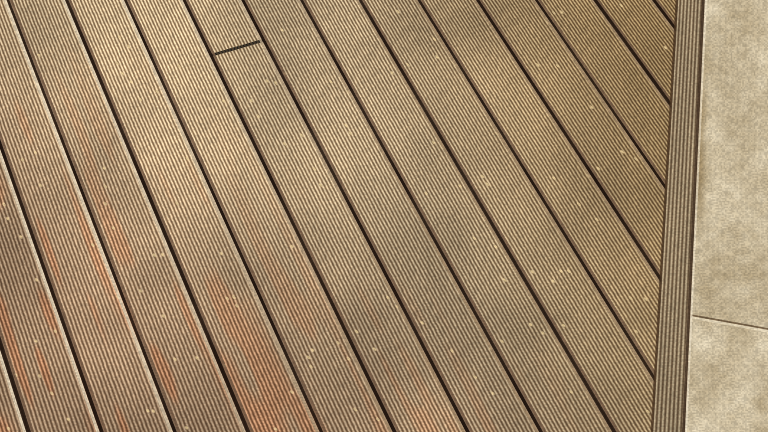
Give the GLSL for this texture, as a Shadertoy shader.

```glsl
// Weathered grooved decking: slanted boards that fan out towards the viewer,
// closed by an upright edge plank and a strip of pale concrete on the right.
// Boards come from one perspective coordinate; noise adds wear and grain.

float hash(vec2 p) {
    return fract(sin(dot(p, vec2(127.1, 311.7))) * 43758.5453);
}

float noise(vec2 p) {
    vec2 i = floor(p), f = fract(p);
    f = f * f * (3.0 - 2.0 * f);
    return mix(mix(hash(i), hash(i + vec2(1, 0)), f.x),
               mix(hash(i + vec2(0, 1)), hash(i + vec2(1, 1)), f.x), f.y);
}

float fbm(vec2 p) {
    float sum = 0.0, amp = 0.5;
    for (int i = 0; i < 4; i++) {
        sum += amp * noise(p);
        p = p * 2.1 + 7.3;
        amp *= 0.5;
    }
    return sum;
}

// Change of a value across one pixel
float pixelStep(float v) {
    return length(vec2(dFdx(v), dFdy(v)));
}

// Soft line around zero
float line(float d, float halfWidth, float aa) {
    return 1.0 - smoothstep(halfWidth - 0.6 * aa, halfWidth + 0.6 * aa, abs(d));
}

// Ridge profile from 0 (groove) to 1 (crest), faded when too fine to resolve
float ridges(float v) {
    float contrast = 1.0 - smoothstep(0.5, 0.9, pixelStep(v));
    return 0.5 - 0.5 * contrast * cos(6.28318 * v);
}

vec3 grooved(float ridge, float tone) {
    return mix(vec3(0.45, 0.36, 0.26), vec3(0.82, 0.74, 0.60), ridge) * tone;
}

vec3 deck(vec2 p) {
    float board = (p.x - 0.0185 - 0.3866 * p.y) / (0.1359 + 0.0336 * p.y);
    float aa = pixelStep(board);
    float id = floor(board), u = fract(board);
    float gapId = floor(board + 0.5), gap = board - gapId;

    // Ridges with ragged edges and a slightly different tone per board
    float ragged = 0.12 * (noise(p * vec2(90.0, 130.0)) - 0.5);
    float ridge = ridges(board * 17.0 + ragged);
    float tone = 0.96 + 0.08 * hash(vec2(id, 4.0)) + 0.35 * (fbm(p * 5.0) - 0.47);
    vec3 col = grooved(ridge, tone);

    // Pale upper left, golden right, rosy lower left
    col *= 1.0 + 0.16 * (1.0 - smoothstep(0.0, 1.1, length(p - vec2(0.25, 0.0))));
    col *= mix(vec3(1.0), vec3(0.92, 0.87, 0.76), smoothstep(0.7, 1.6, p.x - 0.4 * p.y));
    float rosy = smoothstep(0.0, 0.9, p.y - 0.7 * p.x + 0.2);
    col *= mix(vec3(1.0), vec3(0.92, 0.87, 0.87), rosy);
    float rust = smoothstep(0.55, 0.8, noise(vec2(board * 6.0, p.y * 7.0)));
    col = mix(col, col * vec3(1.12, 0.88, 0.76), 0.55 * rust * rosy);

    // Scattered pale chips
    vec2 grid = vec2(board * 9.0, p.y * 50.0), cell = floor(grid);
    vec2 chip = fract(grid) - 0.3 - 0.4 * vec2(hash(cell + 3.0), hash(cell + 8.0));
    float chipMask = smoothstep(0.3, 0.1, length(chip)) * step(0.965, hash(cell));
    col = mix(col, vec3(0.90, 0.80, 0.60), 0.75 * chipMask);

    // Butt joint across one board
    float seam = p.y - 0.128 + 0.035 * u;
    float dots = 0.45 + 0.4 * ridge;
    col *= 1.0 - dots * line(seam, 0.003, pixelStep(p.y)) * step(abs(id - 3.0), 0.5);

    // Smooth board edges, then the dark gap between them
    float shine = 1.0 - smoothstep(0.1, 1.0, p.x);
    vec3 lip = mix(vec3(0.62, 0.52, 0.40), vec3(0.90, 0.84, 0.73), shine);
    col = mix(col, lip, 0.85 * line(gap + 0.052, 0.024, aa));
    col = mix(col, vec3(0.45, 0.35, 0.27), 0.8 * line(gap - 0.05, 0.026, aa));
    float gapWidth = 0.024 + 0.012 * hash(vec2(gapId, 9.0));
    float depth = 0.82 + 0.18 * noise(vec2(gapId * 5.0, p.y * 12.0));
    return mix(col, vec3(0.13, 0.085, 0.06), depth * line(gap, gapWidth, aa));
}

vec3 concrete(vec2 p, float edge) {
    float mottled = fbm(p * 14.0) + 0.5 * (fbm(p * 55.0) - 0.47);
    vec3 col = mix(vec3(0.67, 0.60, 0.47), vec3(0.91, 0.86, 0.75), mottled);
    // Damp stain beside the plank
    float stain = smoothstep(0.035, 0.0, edge + 0.03 * (noise(p * 25.0) - 0.5));
    stain *= smoothstep(0.26, 0.08, abs(p.y - 0.33));
    col = mix(col, vec3(0.52, 0.43, 0.28), 0.65 * stain);
    // Slab joint with a light lower rim
    float joint = p.y - 0.729 - 0.18 * (p.x - 1.597);
    float aa = pixelStep(joint);
    col = mix(col, vec3(0.93, 0.88, 0.77), 0.6 * line(joint - 0.005, 0.003, aa));
    return mix(col, vec3(0.38, 0.30, 0.21), 0.85 * line(joint, 0.002, aa));
}

void mainImage(out vec4 fragColor, in vec2 fragCoord) {
    // Height units, with y running down from the top
    vec2 p = fragCoord / iResolution.y;
    p.y = 1.0 - p.y;
    float aa = 1.0 / iResolution.y;
    float inner = p.x - 1.567 + 0.058 * p.y;
    float outer = p.x - 1.632 + 0.046 * p.y;

    // Edge plank with lengthwise ridges
    float across = inner / (inner - outer);
    vec3 plank = grooved(ridges(across * 8.0), 0.86 + 0.25 * (fbm(p * vec2(30.0, 5.0)) - 0.47));

    vec3 col = mix(deck(p), plank, smoothstep(-aa, aa, inner));
    col = mix(col, concrete(p, outer), smoothstep(-aa, aa, outer));
    col = mix(col, vec3(0.27, 0.19, 0.12), 0.75 * line(inner, 0.003, aa));
    col = mix(col, vec3(0.22, 0.15, 0.10), 0.8 * line(outer + 0.004, 0.003, aa));
    col = mix(col, vec3(0.92, 0.87, 0.77), 0.7 * line(outer - 0.002, 0.0025, aa));

    // Fine grain
    col *= 1.0 + 0.22 * (noise(p * 300.0) - 0.5);
    fragColor = vec4(clamp(col, 0.0, 1.0), 1.0);
}
```
